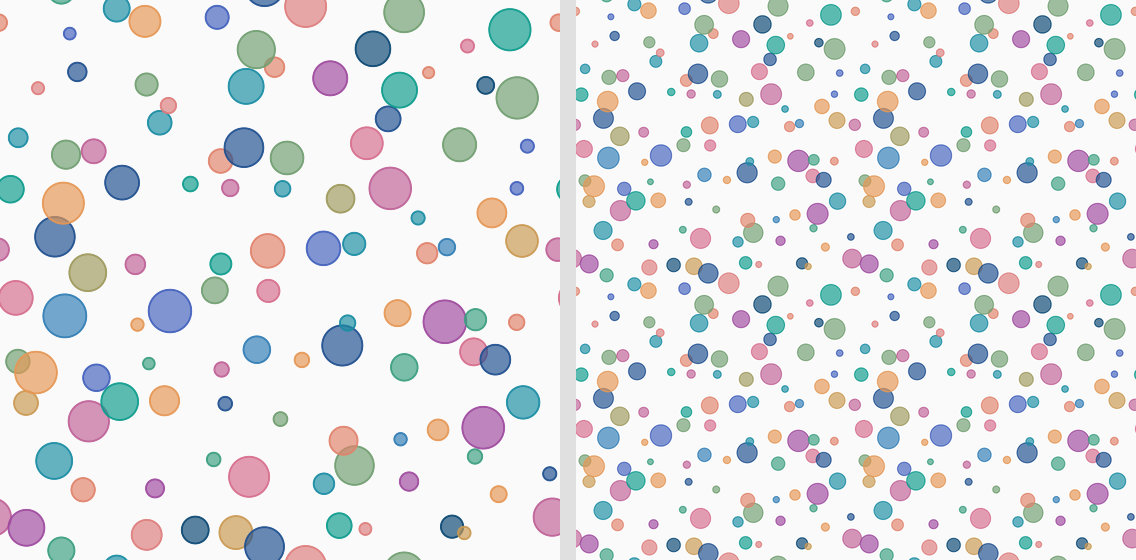
Left, the tile; right, the same tile 2 across and 2 down.
Reproduce this pattern procedurally as a three.js fragment shader.

```glsl
#define GRID vec2(11.0, 10.0)   // columns, rows (rows even)
#define JITTER 0.8              // wander inside a cell
#define RADIUS_MIN 0.0095
#define RADIUS_MAX 0.0385
#define RIM_WIDTH 0.0034
#define FILL_ALPHA 0.67
#define RIM_ALPHA 0.92
#define EDGE 0.001              // half width of smoothed edges
#define SEED 17.0
#define PAPER vec3(0.982)

varying vec2 vUv;

vec4 hash4(vec2 cell) {
  vec4 p = fract((cell.xyxy + SEED) * vec4(0.1031, 0.1030, 0.0973, 0.1099));
  p += dot(p, p.wzxy + 33.33);
  return fract((p.xxyz + p.yzzw) * p.zywx);
}

// Muted colour wheel, t from 0 to 1
vec3 wheel(float t) {
  float i = floor(t * 16.0);
  if (i < 1.0) return vec3(0.04, 0.28, 0.45);   // navy
  if (i < 2.0) return vec3(0.12, 0.31, 0.56);   // deep blue
  if (i < 3.0) return vec3(0.26, 0.38, 0.74);   // indigo
  if (i < 4.0) return vec3(0.62, 0.29, 0.62);   // purple
  if (i < 5.0) return vec3(0.75, 0.38, 0.59);   // magenta
  if (i < 6.0) return vec3(0.84, 0.43, 0.55);   // pink
  if (i < 7.0) return vec3(0.87, 0.49, 0.49);   // salmon
  if (i < 8.0) return vec3(0.88, 0.51, 0.42);   // coral
  if (i < 9.0) return vec3(0.90, 0.59, 0.33);   // orange
  if (i < 10.0) return vec3(0.79, 0.60, 0.32);  // gold
  if (i < 11.0) return vec3(0.62, 0.60, 0.36);  // olive
  if (i < 12.0) return vec3(0.44, 0.62, 0.44);  // sage
  if (i < 13.0) return vec3(0.23, 0.62, 0.50);  // green
  if (i < 14.0) return vec3(0.05, 0.61, 0.55);  // teal
  if (i < 15.0) return vec3(0.10, 0.55, 0.64);  // cyan
  return vec3(0.19, 0.49, 0.71);                // blue
}

// Lay one translucent disc with a darker rim over the base
vec3 drawDisc(vec3 base, float dist, float radius, vec3 ink) {
  float d = dist - radius;
  float fill = 1.0 - smoothstep(-EDGE, EDGE, d);
  float rim = 1.0 - smoothstep(-EDGE, EDGE, abs(d) - 0.5 * RIM_WIDTH);
  base = mix(base, ink, fill * FILL_ALPHA);
  return mix(base, ink, rim * RIM_ALPHA);
}

void main() {
  vec2 p = vUv * GRID;
  vec3 color = PAPER;

  // Neighbouring cells of a brick grid, always stacked in the same order
  for (int j = -1; j <= 1; j++) {
    float row = floor(p.y) + float(j);
    float shift = 0.5 * mod(row, 2.0);
    for (int i = -1; i <= 1; i++) {
      vec2 cell = vec2(floor(p.x - shift) + float(i), row);
      vec2 id = mod(cell, GRID);
      vec4 rnd = hash4(id);
      vec2 center = cell + vec2(shift, 0.0) + 0.5 + JITTER * (rnd.xy - 0.5);
      float radius = mix(RADIUS_MIN, RADIUS_MAX, rnd.z);

      // Golden ratio steps keep the colour shares even
      float hue = fract((id.y * GRID.x + id.x) * 0.618 + 0.2 * rnd.w);
      color = drawDisc(color, length((p - center) / GRID), radius, wheel(hue));
    }
  }
  gl_FragColor = vec4(color, 1.0);
}
```
